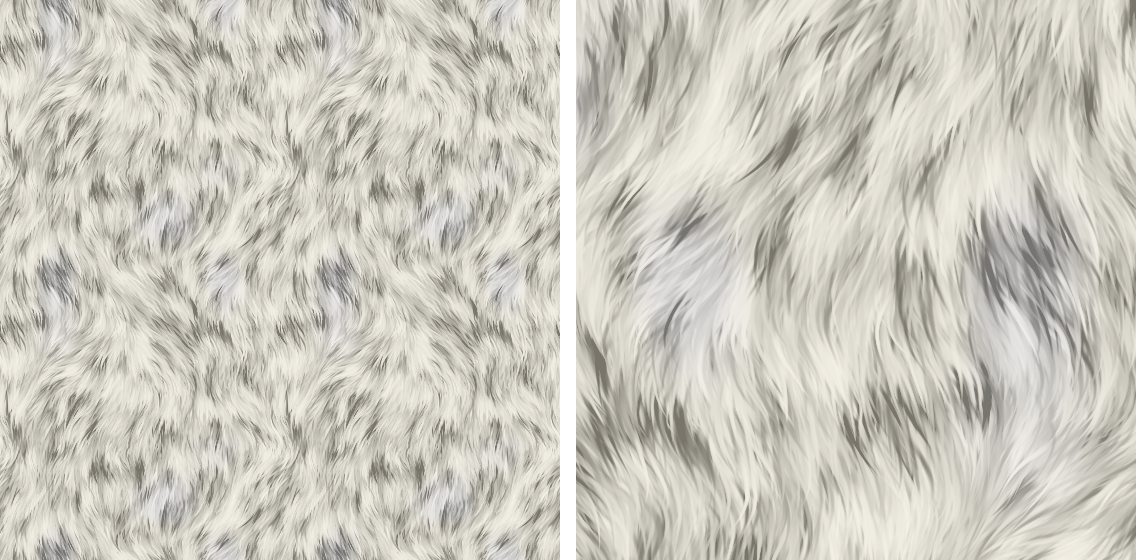
Left, the full canvas; right, a detail of the centre.
Give the GLSL for this texture, as a WebGL 1 fragment shader.

```glsl
precision highp float;
// Pale shaggy fur: layers of short tapered hairs laid along a smooth flow field.
// Each hair takes its tone from noise at its root, so neighbours form tufts;
// the summed tone is then mapped to warm greys. The pelt tiles twice per side.

uniform vec2 u_resolution;

const float TILES = 2.0;
const float HAIR_CELLS = 36.0;
const int HAIR_LAYERS = 10;
const int REACH = 2;
const float HALF_LENGTH = 1.65;
const float TONE_SPREAD = 0.168;

float hash(vec2 p, float seed) {
  return fract(sin(dot(p, vec2(127.1, 311.7)) + seed * 74.7) * 43758.5453);
}

// Lattice index wrapped to the period, kept off whole numbers for safe rounding
vec2 wrapCell(vec2 cell, float period) {
  return floor(mod(cell + 0.5, period));
}

// Value noise that repeats once per tile
float tileNoise(vec2 tilePos, float period, float seed) {
  vec2 p = tilePos * period;
  vec2 i = floor(p);
  vec2 f = p - i;
  f = f * f * (3.0 - 2.0 * f);
  float a = hash(wrapCell(i, period), seed);
  float b = hash(wrapCell(i + vec2(1.0, 0.0), period), seed);
  float c = hash(wrapCell(i + vec2(0.0, 1.0), period), seed);
  float d = hash(wrapCell(i + vec2(1.0, 1.0), period), seed);
  return mix(mix(a, b, f.x), mix(c, d, f.x), f.y);
}

// Direction from root to tip: mostly downward, swept to either side
vec2 flowDirection(vec2 tilePos) {
  float angle = -0.2 + 1.6 * (tileNoise(tilePos, 4.0, 1.0) - 0.5)
                     + 1.1 * (tileNoise(tilePos, 9.0, 2.0) - 0.5);
  return vec2(sin(angle), -cos(angle));
}

// Opacity of one hair; offset is (along, across) in cell units
float hairOpacity(vec2 offset, float width, float pixel) {
  float t = offset.x / HALF_LENGTH;
  float taperedWidth = max(width * (0.65 - 0.35 * t), pixel);
  float x = offset.y / taperedWidth;
  return 0.85 * max(1.0 - x * x, 0.0) * max(1.0 - t * t, 0.0);
}

// Paints one layer of hairs over the tone beneath it
float paintHairs(float tone, vec2 tilePos, vec2 dir, float seed, float pixel) {
  vec2 shift = vec2(fract(seed * 0.618), fract(seed * 0.381));
  vec2 p = tilePos * HAIR_CELLS + shift;
  vec2 home = floor(p);
  for (int j = -REACH; j <= REACH; j++) {
    for (int i = -REACH; i <= REACH; i++) {
      vec2 cell = home + vec2(float(i), float(j));
      vec2 id = wrapCell(cell, HAIR_CELLS);
      float rx = hash(id, seed);
      float ry = hash(id, seed + 0.37);
      vec2 center = cell + vec2(rx, ry);
      vec2 d = p - center;
      float along = dot(d, dir);
      float across = dot(d, vec2(-dir.y, dir.x));

      // Stray angle and slight curl
      across += (fract(rx * 17.0) - 0.5) * 0.5 * along;
      across += (fract(ry * 23.0) - 0.5) * 0.16 * along * along;

      float width = mix(0.12, 0.22, fract(ry * 11.0));
      float opacity = hairOpacity(vec2(along, across), width, pixel);
      if (opacity > 0.0) {
        float tuft = tileNoise((center - shift) / HAIR_CELLS, HAIR_CELLS, 3.0);
        float hairTone = tuft + 0.35 * (fract(rx * 31.0) - 0.5) + 0.08 * along / HALF_LENGTH;
        tone = mix(tone, hairTone, opacity);
      }
    }
  }
  return tone;
}

// Tone to colour: long dark tail, compressed highlights, warm or cool cast
vec3 furColor(float tone, float coolness) {
  float z = clamp((tone - 0.5) / TONE_SPREAD, -2.4, 3.0);
  float value = 0.97 - 0.155 * exp(-0.5 * z);
  vec3 warmCast = vec3(0.018, 0.004, -0.038);
  vec3 coolCast = vec3(0.006, 0.0, -0.006);
  return vec3(value) + mix(warmCast, coolCast, coolness);
}

void main() {
  float side = min(u_resolution.x, u_resolution.y);
  vec2 tilePos = gl_FragCoord.xy / side * TILES;
  float pixel = TILES * HAIR_CELLS / side;
  vec2 dir = flowDirection(tilePos);

  float tone = 0.5;
  for (int layer = 0; layer < HAIR_LAYERS; layer++) {
    tone = paintHairs(tone, tilePos, dir, float(layer) + 5.0, pixel);
  }

  // Faint broad patches, and a few cooler areas
  tone += 0.14 * (tileNoise(tilePos, 9.0, 4.0) - 0.5);
  float coolness = smoothstep(0.62, 0.95, tileNoise(tilePos, 5.0, 6.0));
  gl_FragColor = vec4(furColor(tone, coolness), 1.0);
}
```
